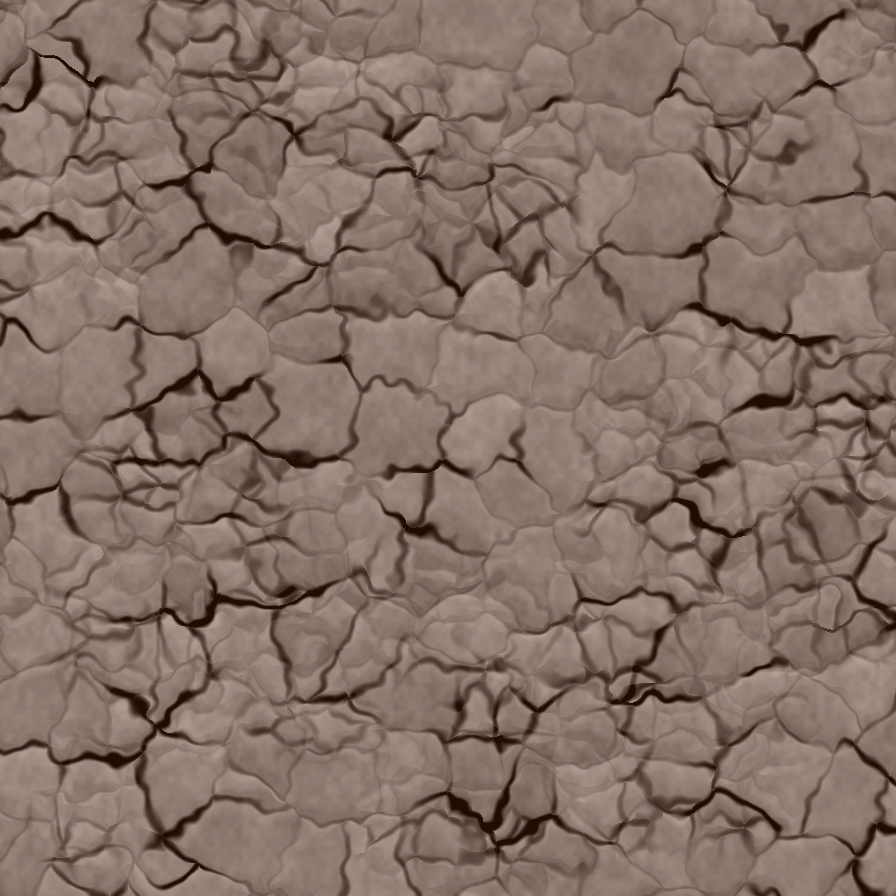
A WebGL 1 fragment shader for this texture:

```glsl
precision highp float;
uniform vec2 u_resolution;

const vec3 WARM_TINT = vec3(0.0, -0.086, -0.117);
const float BASE_LIGHT = 0.575;

float hash(vec2 p) {
  return fract(sin(dot(p, vec2(127.1, 311.7))) * 43758.5453);
}

vec2 hash2(vec2 p) {
  return vec2(hash(p), hash(p + 57.3));
}

float noise(vec2 p) {
  vec2 i = floor(p);
  vec2 f = fract(p);
  f = f * f * (3.0 - 2.0 * f);
  float low = mix(hash(i), hash(i + vec2(1.0, 0.0)), f.x);
  float high = mix(hash(i + vec2(0.0, 1.0)), hash(i + vec2(1.0, 1.0)), f.x);
  return mix(low, high, f.y);
}

// Signed noise offset that makes flake outlines ragged
vec2 warp(vec2 p, float frequency) {
  return vec2(noise(p * frequency), noise(p * frequency + 31.7)) - 0.5;
}

// Lightness change from one layer of flakes: tone, lit rim, shadow and crack
float flakeLayer(vec2 uv, float scale, float toneRange, float crackDepth) {
  vec2 p = uv * scale;
  vec2 cell = floor(p);
  float nearest = 9.0;
  float second = 9.0;
  vec2 toNearest = vec2(0.0);
  vec2 toSecond = vec2(0.0);
  float tone = 0.0;
  float otherTone = 0.0;

  // Distances reduced by a random radius give curved borders
  for (int y = -2; y <= 2; y++) {
    for (int x = -2; x <= 2; x++) {
      vec2 id = cell + vec2(float(x), float(y));
      vec2 toCentre = id + 0.5 + 0.9 * (hash2(id) - 0.5) - p;
      float d = length(toCentre) - 0.38 * hash(id + 19.1);
      float idTone = hash(id + 83.5) - 0.5;
      if (d < nearest) {
        second = nearest;
        toSecond = toNearest;
        otherTone = tone;
        nearest = d;
        toNearest = toCentre;
        tone = idTone;
      } else if (d < second) {
        second = d;
        toSecond = toCentre;
        otherTone = idTone;
      }
    }
  }

  // Border distance in canvas units
  vec2 bend = normalize(toNearest + 1e-4) - normalize(toSecond + 1e-4);
  float edge = (second - nearest) / max(length(bend), 0.35) / scale;
  vec2 facing = normalize(toSecond - toNearest + 1e-5);

  float inside = smoothstep(0.0, 0.006, edge);
  float shade = toneRange * mix(0.5 * (tone + otherTone), tone, inside);

  // Upper rims catch light, lower rims sink into shadow
  float rim = inside * (1.0 - smoothstep(0.005, 0.022, edge));
  shade += rim * (facing.y > 0.0 ? 0.045 : 0.055) * facing.y;

  // Cracks open irregularly and mostly along level borders
  float opening = smoothstep(0.35, 0.85, noise(uv * 17.0 + scale));
  float strength = mix(0.45, 1.0, abs(facing.y)) * (0.22 + 0.95 * opening);
  float width = 0.0045 + 0.0035 * opening;
  return shade - crackDepth * strength * (1.0 - smoothstep(0.0005, width, edge));
}

void main() {
  vec2 uv = gl_FragCoord.xy / u_resolution.y;
  vec2 ragged = uv + 0.026 * warp(uv, 24.0) + 0.012 * warp(uv, 65.0);

  // Large flakes with patches of smaller fragments
  float light = BASE_LIGHT + flakeLayer(ragged, 12.5, 0.075, 0.46);
  float fragments = smoothstep(0.42, 0.72, noise(uv * 8.0 + 4.3));
  light += fragments * flakeLayer(ragged + 3.7, 23.0, 0.06, 0.27);

  // Soft mottling and fine grain
  light += 0.045 * (noise(uv * 38.0) - 0.5);
  light += 0.055 * (noise(uv * vec2(120.0, 85.0)) - 0.5);
  light += 0.030 * (noise(uv * 190.0) - 0.5);

  vec3 colour = vec3(clamp(light, 0.13, 0.70)) + WARM_TINT;
  gl_FragColor = vec4(clamp(colour, 0.0, 1.0), 1.0);
}
```
